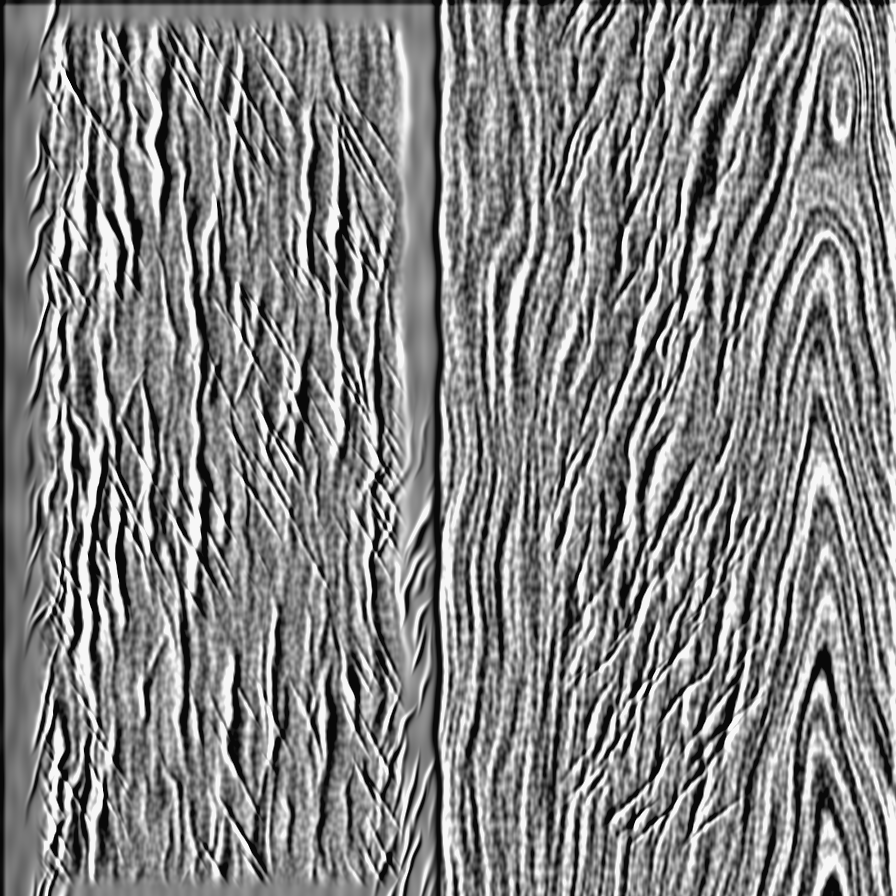
Give the GLSL for this texture map, as a Shadertoy shader.

```glsl
vec2 hash2(vec2 p) {
    vec3 q = fract(p.xyx * vec3(0.1031, 0.103, 0.0973));
    q += dot(q, q.yzx + 33.33);
    return fract((q.xx + q.yz) * q.zy);
}

float corner(vec2 cell, vec2 offset) {
    float angle = 6.2832 * hash2(cell).x;
    return dot(vec2(cos(angle), sin(angle)), offset);
}

float gradientNoise(vec2 p) {
    vec2 i = floor(p), f = p - i;
    vec2 u = f * f * f * (f * (f * 6.0 - 15.0) + 10.0);
    vec2 e = vec2(1, 0);
    return 1.4 * mix(mix(corner(i, f), corner(i + e, f - e), u.x),
                     mix(corner(i + e.yx, f - e.yx), corner(i + 1.0, f - 1.0), u.x), u.y);
}

// Sideways slope of the noise, so that flat areas stay mid grey
float embossedNoise(vec2 p) {
    return gradientNoise(p + vec2(0.4, 0)) - gradientNoise(p - vec2(0.4, 0));
}

// 1 between lo and hi, fading over soft
float band(float x, float lo, float hi, float soft) {
    return smoothstep(lo - soft, lo + soft, x) * (1.0 - smoothstep(hi - soft, hi + soft, x));
}

// Lit cross section of a groove: dark on the left, bright on the right
float relief(float t) {
    return 2.33 * t * exp(-t * t);
}

// Scattered tapered cuts, leaning right of vertical by lean
float cuts(vec2 p, float lean, vec2 size, float width, float density, float seed) {
    vec2 along = vec2(sin(lean), cos(lean));
    vec2 q = vec2(dot(p, vec2(along.y, -along.x)), dot(p, along)) / size;
    vec2 base = floor(q);
    float sum = 0.0;
    for (int j = -1; j <= 1; j++)
    for (int i = -1; i <= 1; i++) {
        vec2 cell = base + vec2(i, j);
        vec2 place = hash2(cell + seed);
        vec2 kind = hash2(cell + seed + 57.0);
        if (kind.x > density) continue;
        vec2 d = (q - cell - place) * size;
        float reach = size.y * (0.45 + 0.5 * fract(kind.y * 7.0));
        d.x += (kind.y - 0.5) * size.x * (d.y / size.y + d.y * d.y / (size.y * size.y));
        float taper = 1.0 - smoothstep(0.3 * reach, reach, abs(d.y));
        sum += taper * relief(d.x / (width * (0.5 + 0.5 * taper)));
    }
    return sum;
}

// Growth lines: straight in the middle, arched at the right around a small knot
float grain(vec2 p) {
    float wave = 0.016 * gradientNoise(p * vec2(6, 5)) + 0.004 * gradientNoise(p * vec2(20, 12));
    float arch = length(vec2(p.x - 0.92 + wave, 0.009));
    arch += 0.2 * p.y * smoothstep(0.4, 0.95, p.x);
    float knot = length((p - vec2(0.94, 0.88)) * vec2(1, 0.3)) + 0.6 * wave;
    float line = mix(knot + 0.17, arch, smoothstep(0.005, 0.05, knot));
    float strength = 0.8 + 0.7 * gradientNoise(p * vec2(14, 5) + 9.0);
    return 0.62 * strength * embossedNoise(vec2(line * 95.0, p.y * 3.5))
         + 0.48 * embossedNoise(vec2(line * 165.0, p.y * 11.0) + 31.0);
}

float carvedPanel(vec2 p) {
    vec2 w = p + vec2(0.012 * gradientNoise(p * vec2(9, 7)) + 0.005 * gradientNoise(p * vec2(40, 28)), 0);
    float inside = band(p.x, 0.05, 0.445, 0.012) * band(p.y, 0.02, 0.97, 0.015);
    float patches = smoothstep(-0.2, 0.15, gradientNoise(p * vec2(8, 6) + 4.0));

    // Long chipped facets
    float v = -0.7 * cuts(w, 0.0, vec2(0.042, 0.22), 0.0058, 0.75, 3.0);
    v -= 0.5 * cuts(w, -0.08, vec2(0.032, 0.1), 0.004, 0.55, 11.0);
    v -= 0.45 * cuts(w, 0.12, vec2(0.04, 0.08), 0.0045, 0.45, 19.0);
    // Fine slanted hatching
    v -= 0.55 * patches * cuts(p, -0.5, vec2(0.014, 0.085), 0.0029, 0.6, 23.0);
    // Worn wood between the cuts
    float streaks = 0.25 + 0.5 * band(p.x, 0.06, 0.13, 0.02) + 0.2 * patches;
    v += streaks * embossedNoise(vec2(w.x * 105.0, p.y * 6.0));
    v += 0.26 * gradientNoise(p * vec2(190, 110));
    v *= inside;

    // Feathered nicks along both margins
    float margins = band(p.x, 0.035, 0.075, 0.012)
                  + band(p.x, 0.42, 0.48, 0.012) * (1.0 - smoothstep(0.35, 0.6, p.y));
    v -= 0.65 * margins * cuts(w, 0.28, vec2(0.016, 0.07), 0.0036, 0.75, 41.0);

    // Smooth frame with a worn bright lip
    float lip = (w.x - 0.451) / 0.0045;
    float lipWear = 0.35 + 0.5 * gradientNoise(p * vec2(3, 9) + 2.0);
    v += lipWear * exp(-lip * lip) * band(p.y, 0.03, 0.95, 0.03);
    v -= 0.09 * band(p.x, 0.0, 0.035, 0.01);
    return v + 0.13 * gradientNoise(p * vec2(75, 20));
}

float grainPanel(vec2 p) {
    vec2 w = p + vec2(0.009 * gradientNoise(p * 11.0) + 0.003 * gradientNoise(p * 35.0), 0);
    float edge = 0.06 * gradientNoise(p * 6.0);
    float worked = band(p.x + edge, 0.62, 0.83, 0.035) * smoothstep(0.06, 0.1, p.y + edge);
    float low = 1.0 - smoothstep(0.25, 0.5, p.y);

    float v = grain(p) * (1.0 - 0.4 * worked);
    v += 0.36 * gradientNoise(p * vec2(200, 95));

    // Slanted chisel cuts, flatter toward the bottom
    float marks = 0.65 * cuts(w, 0.32, vec2(0.021, 0.09), 0.0042, 0.75, 67.0);
    marks += 0.5 * cuts(w, 0.12, vec2(0.024, 0.075), 0.004, 0.6, 79.0);
    marks += 0.65 * low * cuts(w, 0.7, vec2(0.021, 0.1), 0.0036, 0.6, 83.0);
    return v + worked * marks;
}

void mainImage(out vec4 fragColor, in vec2 fragCoord) {
    vec2 p = fragCoord / iResolution.xy;
    float seam = p.x - 0.493 + 0.005 * gradientNoise(p * vec2(8, 14));
    float v = mix(carvedPanel(p), grainPanel(p), smoothstep(-0.004, 0.004, seam));

    // Deep joint between the panels
    v += 0.65 * relief(seam / 0.006);

    // Outer rim
    v -= 0.5 * (1.0 - smoothstep(0.002, 0.008, p.x));
    v += 0.6 * smoothstep(0.99, 0.997, p.x + 0.006 * gradientNoise(p * 9.0));
    v -= 0.4 * smoothstep(0.992, 0.998, p.y);

    fragColor = vec4(vec3(clamp(0.515 + 0.9 * v, 0.03, 0.97)), 1.0);
}
```
